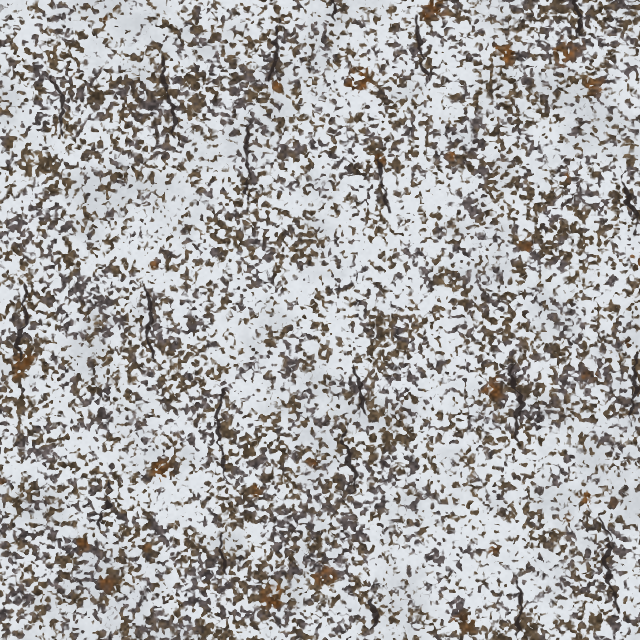
A WebGL 2 fragment shader for this texture:

```glsl
#version 300 es
precision highp float;
// Weathered pale paint with ragged brown flakes, rust spots and dark upright cracks.

#define FLAKE_FREQ 172.0
#define FLAKE_LEVEL 0.560
#define FLAKE_EDGE 0.095
#define PATCHINESS 0.36
#define CRACK_GRID 6.0
#define CRACK_CHANCE 0.55
#define CRACK_WIDTH 0.0042
#define RUST_GRID 9.0
#define RUST_CHANCE 0.42
#define PAINT vec3(0.880, 0.898, 0.918)
#define UMBER vec3(0.36, 0.305, 0.24)
#define SLATE vec3(0.36, 0.33, 0.33)

uniform vec2 u_resolution;
out vec4 fragColor;

float hash(vec2 p) {
    return fract(sin(dot(p, vec2(127.1, 311.7))) * 43758.5453);
}

vec2 hash2(vec2 p) {
    return vec2(hash(p), hash(p + 57.3));
}

float noise(vec2 p) {
    vec2 i = floor(p), f = fract(p);
    f = f * f * (3.0 - 2.0 * f);
    return mix(mix(hash(i), hash(i + vec2(1, 0)), f.x),
               mix(hash(i + vec2(0, 1)), hash(i + vec2(1, 1)), f.x), f.y);
}

float fbm(vec2 p) {
    float sum = 0.0, amp = 0.5;
    for (int i = 0; i < 4; i++) {
        sum += amp * noise(p);
        p = p * 2.03 + 17.7;
        amp *= 0.5;
    }
    return sum / 0.9375;
}

// x: crack core coverage, y: soft halo that gathers flakes around it
vec2 cracks(vec2 uv, float pixel) {
    vec2 cell = floor(uv * CRACK_GRID);
    vec2 result = vec2(0.0);
    for (int j = -1; j <= 1; j++)
    for (int i = -1; i <= 1; i++) {
        vec2 id = cell + vec2(i, j);
        if (hash(id + 3.1) > CRACK_CHANCE) continue;
        vec2 d = uv - (id + hash2(id + 8.4)) / CRACK_GRID;
        float seed = hash(id + 21.6) * 90.0;
        float halfLength = mix(0.025, 0.085, hash(id + 5.9));
        float along = d.y / halfLength;
        // Lean and wander sideways on two scales
        d.x -= (hash(id + 12.2) - 0.6) * 0.35 * d.y;
        d.x -= 0.020 * (noise(vec2(uv.y * 32.0, seed)) - 0.5);
        d.x -= 0.010 * (noise(vec2(uv.y * 120.0, seed + 9.0)) - 0.5);
        float taper = max(0.0, 1.0 - along * along);
        float width = CRACK_WIDTH * sqrt(taper)
                    * mix(0.1, 1.3, noise(vec2(uv.y * 90.0, seed + 4.0)));
        width += 0.003 * (noise(uv * 210.0) - 0.5);
        float core = 1.0 - smoothstep(-pixel, pixel, abs(d.x) - width);
        result.x = max(result.x, core * smoothstep(0.0, 0.15, taper));
        result.y = max(result.y, exp(-abs(d.x) / 0.014) * taper);
    }
    return result;
}

float rustSpots(vec2 uv) {
    vec2 cell = floor(uv * RUST_GRID);
    float rust = 0.0;
    for (int j = -1; j <= 1; j++)
    for (int i = -1; i <= 1; i++) {
        vec2 id = cell + vec2(i, j);
        if (hash(id + 41.7) > RUST_CHANCE) continue;
        vec2 d = uv - (id + hash2(id + 33.5)) / RUST_GRID;
        float size = mix(0.007, 0.020, pow(hash(id + 15.8), 2.0));
        float r = length(d) / size + 1.1 * (noise(uv * 90.0) - 0.5);
        rust = max(rust, 1.0 - smoothstep(0.5, 1.5, r));
    }
    return rust;
}

void main() {
    vec2 uv = gl_FragCoord.xy / u_resolution.y;
    float pixel = 1.0 / u_resolution.y;
    vec2 crack = cracks(uv, pixel);
    float rust = rustSpots(uv);

    // Ragged flakes, denser in loose patches and beside cracks and rust
    vec2 warp = vec2(noise(uv * 130.0 + 11.0), noise(uv * 130.0 + 47.0)) - 0.5;
    vec2 p = (uv + 0.005 * warp) * FLAKE_FREQ;
    float grain = 0.54 * noise(p) + 0.22 * noise(p * 1.83 + 31.0) + 0.24 * noise(p * 0.55 + 87.0);
    float density = PATCHINESS * (fbm(uv * 13.0 + 5.0) - 0.5);
    float field = grain + density + 0.10 * crack.y + 0.20 * rust;
    float edge = max(FLAKE_EDGE, 0.12 * FLAKE_FREQ * pixel);
    float flake = smoothstep(FLAKE_LEVEL - edge, FLAKE_LEVEL + edge, field);

    // Clean paint with faint cloudy stains
    vec3 paint = PAINT - 0.07 * smoothstep(0.45, 0.8, fbm(uv * 14.0 + 70.0));
    paint += 0.03 * (noise(uv * 230.0) - 0.5);

    // Flake tints, from slate to umber to orange rust
    float tint = smoothstep(0.3, 0.65, fbm(uv * 48.0 + 23.0));
    vec3 dark = mix(SLATE, UMBER, tint);
    dark = mix(dark, vec3(0.44, 0.28, 0.14), 0.7 * rust * noise(uv * 120.0 + 3.0) + 0.2 * rust);
    dark *= mix(0.50, 1.42, 0.6 * noise(uv * 240.0 + 61.0) + 0.4 * noise(uv * 95.0 + 13.0));

    vec3 color = mix(paint, dark, flake);
    color = mix(color, vec3(0.18, 0.155, 0.15), 0.9 * crack.x);
    fragColor = vec4(color, 1.0);
}
```
